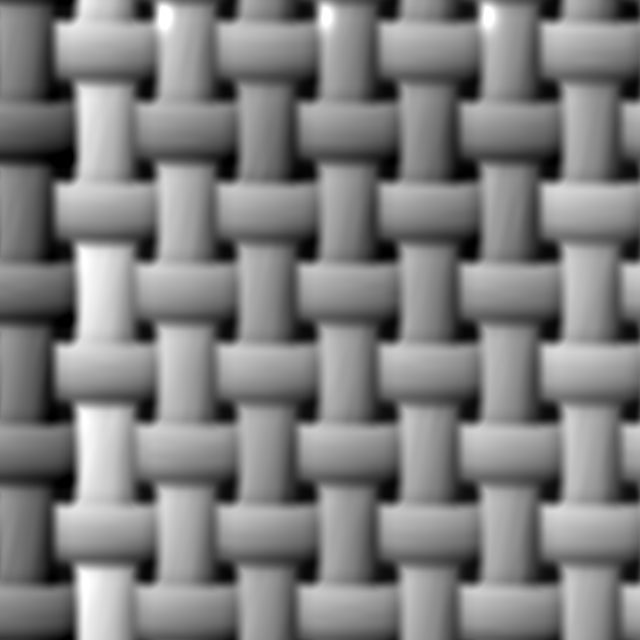
A WebGL 1 fragment shader for this texture map:

```glsl
precision highp float;
// Grey plain basket weave of soft rounded straps, lit from the upper left.
uniform vec2 u_resolution;

const vec2 FIRST_CENTRE = vec2(0.0395, 0.038);
const vec2 PITCH = vec2(0.1265, 0.1257);
const float HALF_LENGTH = 0.64;
const float ACROSS_HALF_WIDTH = 0.375;
const float UPRIGHT_HALF_WIDTH = 0.35;
const float GAP_TONE = 0.03;

float hash(vec2 p) {
  return fract(sin(dot(p, vec2(127.1, 311.7))) * 43758.5453);
}

float noise(vec2 p) {
  vec2 i = floor(p);
  vec2 f = fract(p);
  f = f * f * (3.0 - 2.0 * f);
  float low = mix(hash(i), hash(i + vec2(1.0, 0.0)), f.x);
  float high = mix(hash(i + vec2(0.0, 1.0)), hash(i + 1.0), f.x);
  return mix(low, high, f.y);
}

float bell(float x, float width) {
  return exp(-x * x / (width * width));
}

// One inside the half size, fading to zero over the feather.
float softBand(float x, float halfSize, float feather) {
  return 1.0 - smoothstep(halfSize - feather, halfSize + feather, abs(x));
}

float coverage(float along, float side, float halfWidth) {
  return softBand(along, HALF_LENGTH, 0.1) * softBand(side, halfWidth, 0.1);
}

// Tone of a rounded strap: side runs from shade (-1) to light (1).
float roundedTone(float side, float along, float slope) {
  float shade = 0.2 * smoothstep(0.2, 1.1, -side);
  float dip = 0.07 * smoothstep(0.6, 1.0, abs(along));
  return 0.56 + 0.19 * side - slope * along - shade - dip;
}

// Returns tone and coverage of a horizontal strap.
vec2 acrossStrap(vec2 q, vec2 cell) {
  q.y -= 0.08 * q.x * q.x - 0.01;
  float side = q.y / ACROSS_HALF_WIDTH;
  float tone = roundedTone(side, q.x / HALF_LENGTH, 0.13);
  tone += 0.025 * (noise(q * vec2(3.0, 10.0) + cell * 19.0) - 0.5);
  tone += 0.1 * bell(cell.x - 1.0, 0.7) * (0.6 + 0.4 * side);
  return vec2(tone, coverage(q.x, q.y, ACROSS_HALF_WIDTH));
}

// Returns tone and coverage of a vertical strap.
vec2 uprightStrap(vec2 q, vec2 cell) {
  q.x *= 1.0 - 0.25 * q.y * q.y;
  float lean = q.x - 0.09 * q.y;
  float side = -lean / UPRIGHT_HALF_WIDTH;
  float tone = roundedTone(side, q.y / HALF_LENGTH, -0.03);
  float streak = noise(vec2(lean * 10.0 - q.y, q.y * 2.0) + cell * 23.0);
  tone += 0.04 * (streak - 0.5);
  tone += 0.27 * bell(cell.x - 1.0, 0.6) + 0.08 * bell(cell.x - 2.0, 0.6);
  return vec2(tone, coverage(q.y, q.x, UPRIGHT_HALF_WIDTH));
}

// Uneven light over the cloth, by strap.
float strapLight(vec2 cell) {
  float darkEdge = 0.15 * bell(cell.x, 0.5);
  float brightEdge = 0.06 * bell(cell.x - 7.0, 0.7);
  float dullRow = 0.06 * bell(cell.y - 6.0, 0.6);
  return brightEdge - darkEdge - dullRow + 0.03 * (hash(cell + 3.0) - 0.5);
}

// Bright worn spots on the upper left of every other top strap.
float topGlint(vec2 p) {
  float column = floor(p.x * 0.5 + 0.5) * 2.0;
  vec2 d = (p - vec2(column - 0.29, 7.46)) / vec2(0.12, 0.19);
  float inside = step(1.0, column) * step(column, 7.0);
  return 0.4 * inside * exp(-dot(d, d));
}

// Straps cross-fade where they meet; the dark gap fills what they leave.
float weave(vec2 p) {
  vec2 home = floor(p + 0.5);
  float sum = 0.0;
  float total = 0.0;
  for (int i = -1; i <= 1; i++) {
    for (int j = -1; j <= 1; j++) {
      vec2 cell = home + vec2(float(i), float(j));
      float upright = mod(cell.x + cell.y, 2.0);
      vec2 strap = upright < 0.5
        ? acrossStrap(p - cell, cell)
        : uprightStrap(p - cell, cell);
      sum += (strap.x + strapLight(cell)) * strap.y;
      total += strap.y;
    }
  }
  return sum / max(total, 1.0) + GAP_TONE * max(1.0 - total, 0.0);
}

void main() {
  vec2 uv = gl_FragCoord.xy / u_resolution;
  vec2 p = (uv - FIRST_CENTRE) / PITCH;
  float tone = weave(p) + topGlint(p);
  tone += 0.06 * (noise(p * 0.7 + 5.0) - 0.5);
  gl_FragColor = vec4(vec3(clamp(tone, 0.0, 1.0)), 1.0);
}
```
